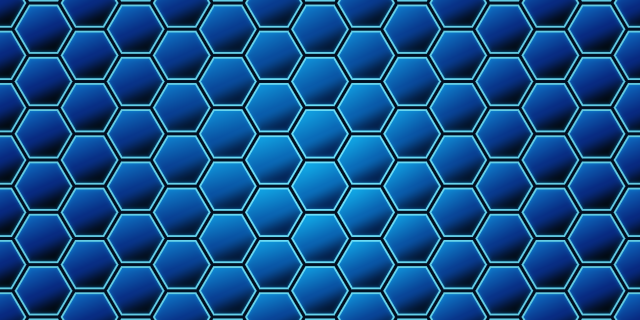
Write a Shadertoy shader that draws this pattern.

```glsl
// Glowing honeycomb: flat-topped hexagonal tiles with cyan outlines on near-black.
// Two offset rectangular lattices give the nearest tile; a hexagonal distance draws
// its outline, and a slanted ramp, lit by a soft central light, shades its face.

const float ROW_PITCH    = 0.1635;            // canvas heights between tiles in a column
const float COLUMN_PITCH = 0.1440;            // canvas heights between columns
const float LINE_INSET   = 0.046;             // outline centre from tile border, in row pitches
const float LINE_HALF    = 0.017;             // half width of the outline
const float HALO_FADE    = 0.026;             // reach of the glow beside the outline
const float HALO_AMOUNT  = 0.42;
const vec2  SHADE_DIR    = vec2(-0.42, 0.91); // from dark to light across a face
const vec2  LIGHT_CENTER = vec2(0.0, -0.05);  // canvas heights from the middle
const vec2  LIGHT_RADIUS = vec2(0.46, 0.48);

const vec3 GAP_COLOR  = vec3(0.005, 0.025, 0.080);
const vec3 LINE_COLOR = vec3(0.430, 0.880, 0.980);
const vec3 HALO_COLOR = vec3(0.050, 0.580, 0.860);
const vec3 DIM_LOW    = vec3(0.008, 0.035, 0.065);
const vec3 DIM_MID    = vec3(0.030, 0.160, 0.500);
const vec3 DIM_HIGH   = vec3(0.055, 0.400, 0.740);
const vec3 LIT_LOW    = vec3(0.015, 0.150, 0.360);
const vec3 LIT_MID    = vec3(0.040, 0.440, 0.740);
const vec3 LIT_HIGH   = vec3(0.070, 0.690, 0.920);

const float HALF_SQRT3 = 0.8660254;

// Offset from the centre of the nearest tile; tiles are one unit tall.
vec2 tileOffset(vec2 p) {
    vec2 period = vec2(2.0 * HALF_SQRT3, 1.0);
    vec2 a = (fract(p / period + vec2(0.5, 0.0)) - 0.5) * period;
    vec2 b = (fract(p / period + vec2(0.0, 0.5)) - 0.5) * period;
    return dot(a, a) < dot(b, b) ? a : b;
}

// Distance inward from the border of a flat-topped hexagon.
float borderDistance(vec2 p) {
    p = abs(p);
    return 0.5 - max(p.y, p.x * HALF_SQRT3 + p.y * 0.5);
}

// Three-stop colour ramp.
vec3 ramp(vec3 low, vec3 mid, vec3 high, float t) {
    return t < 0.5 ? mix(low, mid, smoothstep(0.08, 0.5, t))
                   : mix(mid, high, clamp(2.0 * t - 1.0, 0.0, 1.0));
}

void mainImage(out vec4 fragColor, in vec2 fragCoord) {
    vec2 uv = (fragCoord - 0.5 * iResolution.xy) / iResolution.y;
    vec2 grid = uv * vec2(HALF_SQRT3 / COLUMN_PITCH, 1.0 / ROW_PITCH);
    float pixel = 1.0 / (iResolution.y * ROW_PITCH);

    vec2 tile = tileOffset(grid);
    float border = borderDistance(tile);

    // Central light, fading to the sides
    vec2 fromLight = (uv - LIGHT_CENTER) / LIGHT_RADIUS;
    float light = exp(-dot(fromLight, fromLight));

    // Shaded face
    float shade = 0.5 + dot(tile, SHADE_DIR);
    vec3 face = mix(ramp(DIM_LOW, DIM_MID, DIM_HIGH, shade),
                    ramp(LIT_LOW, LIT_MID, LIT_HIGH, shade), light);

    // Gap, halo and outline
    float lineDistance = abs(border - LINE_INSET) - LINE_HALF;
    float inside = smoothstep(-0.5, 0.5, (border - LINE_INSET) / pixel);
    float halo = HALO_AMOUNT * exp(-max(lineDistance, 0.0) / HALO_FADE);
    float line = clamp(0.5 - lineDistance / pixel, 0.0, 1.0);

    vec3 color = mix(GAP_COLOR, face, inside);
    color = mix(color, HALO_COLOR, halo * mix(0.35, 1.0, inside));
    color = mix(color, LINE_COLOR * mix(0.90, 1.0, light), line);

    fragColor = vec4(color, 1.0);
}
```
